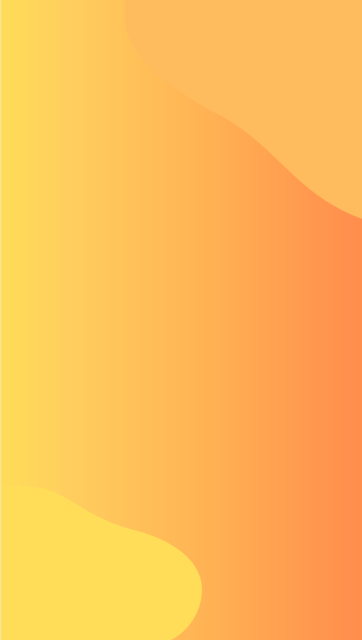
Give the GLSL for this background, as a Shadertoy shader.

```glsl
// Warm horizontal gradient from yellow to orange with two flat, wavy blobs.
// Each blob is a closed outline of cubic Bezier curves, filled by a crossing
// test and smoothed with the distance to the outline.

const vec3 BLOB_AMBER  = vec3(1.0, 0.737, 0.367);
const vec3 BLOB_YELLOW = vec3(1.0, 0.867, 0.347);
const vec3 PALE_EDGE   = vec3(0.96, 0.90, 0.66);
const float PALE_WIDTH = 0.0028;   // share of the canvas width
const int CURVE_STEPS  = 20;

// Evenly spaced gradient stops, left to right
const int LAST_STOP = 5;
const vec3 STOPS[6] = vec3[6](
    vec3(1.0, 0.865, 0.345), vec3(1.0, 0.805, 0.370), vec3(1.0, 0.748, 0.345),
    vec3(1.0, 0.690, 0.325), vec3(1.0, 0.618, 0.312), vec3(1.0, 0.553, 0.298));

// Outline being measured: x = nearest distance, y = sign (-1 inside)
void addLine(vec2 p, vec2 a, vec2 b, float aspect, inout vec2 shape) {
    vec2 toPoint = (p - a) * vec2(aspect, 1.0);
    vec2 along = (b - a) * vec2(aspect, 1.0);
    float h = clamp(dot(toPoint, along) / dot(along, along), 0.0, 1.0);
    shape.x = min(shape.x, length(toPoint - along * h));
    if ((a.y > p.y) != (b.y > p.y)) {
        float crossing = a.x + (b.x - a.x) * (p.y - a.y) / (b.y - a.y);
        if (p.x < crossing) shape.y = -shape.y;
    }
}

vec2 bezier(vec2 a, vec2 b, vec2 c, vec2 d, float t) {
    float s = 1.0 - t;
    return s * s * s * a + 3.0 * s * s * t * b + 3.0 * s * t * t * c + t * t * t * d;
}

void addCurve(vec2 p, vec2 a, vec2 b, vec2 c, vec2 d, float aspect, inout vec2 shape) {
    vec2 previous = a;
    for (int i = 1; i <= CURVE_STEPS; i++) {
        vec2 next = bezier(a, b, c, d, float(i) / float(CURVE_STEPS));
        addLine(p, previous, next, aspect, shape);
        previous = next;
    }
}

// Blob in the upper right corner, closed beyond the canvas
float upperBlob(vec2 p, float aspect) {
    vec2 start = vec2(0.346, 1.0), middle = vec2(0.576, 0.829), end = vec2(1.0, 0.658);
    vec2 shape = vec2(10.0, 1.0);
    addCurve(p, start, vec2(0.329, 0.932), vec2(0.396, 0.889), middle, aspect, shape);
    addCurve(p, middle, vec2(0.760, 0.781), vec2(0.806, 0.698), end, aspect, shape);
    addLine(p, end, vec2(1.2, 0.63), aspect, shape);
    addLine(p, vec2(1.2, 0.63), vec2(1.2), aspect, shape);
    addLine(p, vec2(1.2), vec2(0.346, 1.2), aspect, shape);
    addLine(p, vec2(0.346, 1.2), start, aspect, shape);
    return shape.x * shape.y;
}

// Blob in the lower left corner, closed beyond the canvas
float lowerBlob(vec2 p, float aspect) {
    vec2 start = vec2(0.058, 0.241), slope = vec2(0.369, 0.172);
    vec2 tip = vec2(0.558, 0.079), end = vec2(0.472, 0.0);
    vec2 shape = vec2(10.0, 1.0);
    addCurve(p, start, vec2(0.184, 0.241), vec2(0.212, 0.195), slope, aspect, shape);
    addCurve(p, slope, vec2(0.484, 0.156), vec2(0.558, 0.121), tip, aspect, shape);
    addCurve(p, tip, vec2(0.558, 0.043), vec2(0.518, 0.013), end, aspect, shape);
    addLine(p, end, vec2(0.3, -0.2), aspect, shape);
    addLine(p, vec2(0.3, -0.2), vec2(-0.2), aspect, shape);
    addLine(p, vec2(-0.2), vec2(-0.2, 0.241), aspect, shape);
    addLine(p, vec2(-0.2, 0.241), start, aspect, shape);
    return shape.x * shape.y;
}

vec3 gradient(float x) {
    float position = clamp(x, 0.0, 1.0) * float(LAST_STOP);
    int stop = min(int(position), LAST_STOP - 1);
    return mix(STOPS[stop], STOPS[stop + 1], position - float(stop));
}

float coverage(float signedDistance, float pixel) {
    return 1.0 - smoothstep(-pixel, pixel, signedDistance);
}

void mainImage(out vec4 fragColor, in vec2 fragCoord) {
    vec2 p = fragCoord / iResolution.xy;
    float aspect = iResolution.x / iResolution.y;
    float pixel = 0.8 / iResolution.y;

    vec3 color = gradient(p.x);
    color = mix(color, BLOB_AMBER, coverage(upperBlob(p, aspect), pixel));
    color = mix(color, BLOB_YELLOW, coverage(lowerBlob(p, aspect), pixel));

    // Thin pale line down the left border
    color = mix(color, PALE_EDGE, coverage((p.x - PALE_WIDTH) * aspect, pixel));
    fragColor = vec4(color, 1.0);
}
```
